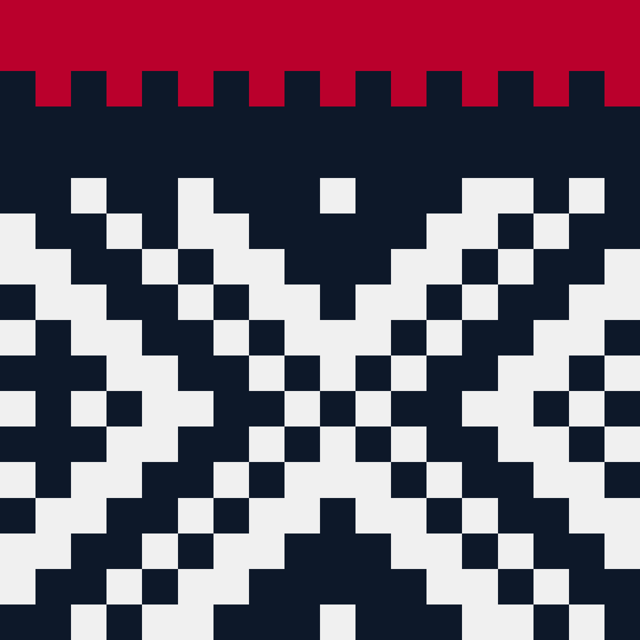
Reproduce this pattern procedurally as a WebGL 1 fragment shader.

```glsl
precision highp float;
// Knitted-style chart: a crossed diamond motif in white on navy under a notched red border.
uniform vec2 u_resolution;

// 1 when two whole numbers are equal
float same(float a, float b) {
  return 1.0 - step(0.5, abs(a - b));
}

// Diagonal bands, mirrored about the crossing at cell (9, 6)
float motif(vec2 cell) {
  vec2 d = abs(cell - vec2(9.0, 6.0));
  float band = d.x - d.y;
  float lit = same(abs(band), 1.0) + same(band, -2.0)   // cross arms and beads
            + same(band, 4.0) + same(band, 5.0)         // side diamonds
            + same(band, 7.0) + same(band, 9.0)         // checks inside them
            + same(band, -6.0);                         // lone top and bottom cells
  // Two irregular places: the left diamond's checks and the upper left arm tip
  float gap = same(cell.x, 1.0) * same(d.y, 1.0)
            + same(cell.x, 4.0) * same(cell.y, 12.0);
  return lit * (1.0 - gap) * step(cell.y, 12.5);
}

vec3 chart(vec2 uv) {
  vec2 cell = clamp(floor(uv * 18.0), 0.0, 17.0);
  float notch = same(cell.y, 15.0) * mod(cell.x, 2.0);
  float border = max(step(15.5, cell.y), notch);
  vec3 color = mix(vec3(0.05, 0.094, 0.16), vec3(0.94), motif(cell));
  return mix(color, vec3(0.73, 0.0, 0.172), border);
}

// Windowed sinc, two pixels wide on each side; never sampled at zero
float lanczos(float x) {
  float a = 3.14159 * x;
  return 2.0 * sin(a) * sin(a * 0.5) / (a * a);
}

void main() {
  // Smooth the cell edges with a crisp 8 by 8 filter
  vec3 sum = vec3(0.0);
  float total = 0.0;
  for (int j = 0; j < 8; j++) {
    for (int i = 0; i < 8; i++) {
      vec2 offset = (vec2(float(i), float(j)) - 3.5) * 0.5;
      float weight = lanczos(offset.x) * lanczos(offset.y);
      sum += weight * chart((gl_FragCoord.xy + offset) / u_resolution);
      total += weight;
    }
  }
  gl_FragColor = vec4(clamp(sum / total, 0.0, 1.0), 1.0);
}
```
